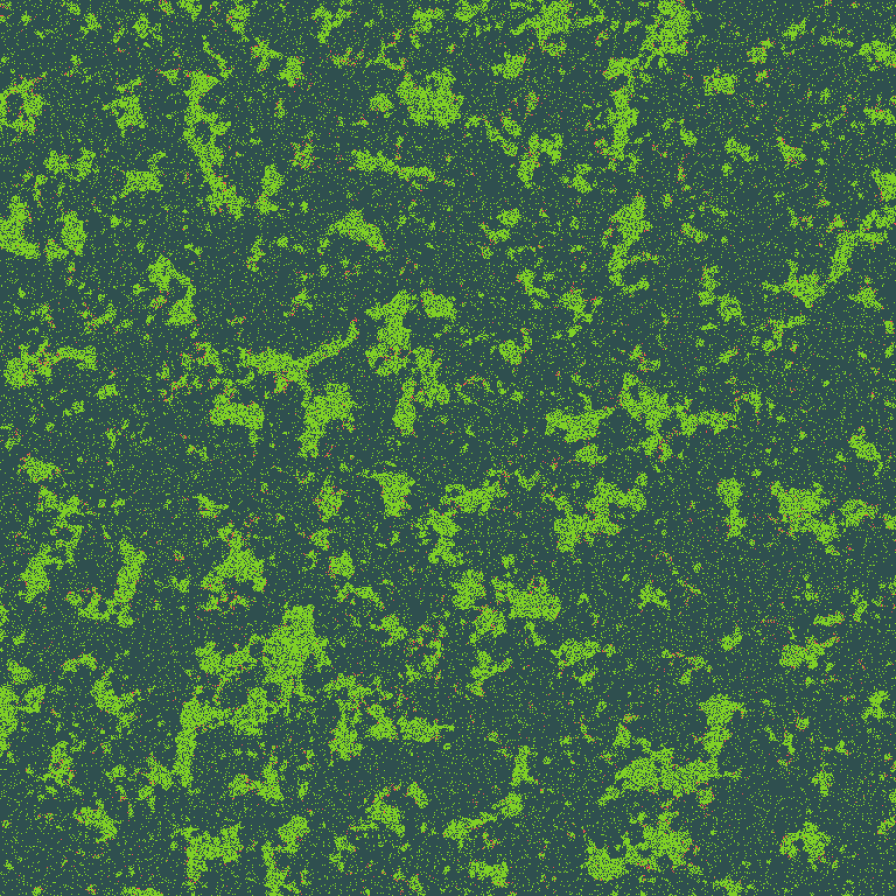
Reproduce this texture procedurally as a WebGL 2 fragment shader.

```glsl
#version 300 es
precision highp float;
precision highp int;

// A field of tiny square cells: ragged green clumps and loose green specks on
// dark slate, with rare red cells along clump rims. Layered value noise sets
// the odds of each cell; each pixel averages the cells it covers.

uniform vec2 u_resolution;
out vec4 fragColor;

const float CELLS = 768.0;  // cells along the canvas height
const int MAX_SPAN = 4;     // most cells a pixel can cover per axis

const vec3 SLATE = vec3(0.184, 0.310, 0.310);
const vec3 GREEN = vec3(0.500, 0.820, 0.150);
const vec3 RED = vec3(0.920, 0.320, 0.310);

// Integer hash of a lattice point, from 0 to 1
float hash(vec2 point, uint seed) {
    uvec2 q = uvec2(ivec2(point));
    uint h = q.x * 1664525u + q.y * 22695477u + seed * 747796u;
    h = (h ^ (h >> 16u)) * 73244475u;
    h = (h ^ (h >> 15u)) * 73244475u;
    h ^= h >> 16u;
    return float(h >> 8u) / 16777216.0;
}

float valueNoise(vec2 p, uint seed) {
    vec2 corner = floor(p);
    vec2 f = p - corner;
    vec2 w = f * f * (3.0 - 2.0 * f);
    float low = mix(hash(corner, seed), hash(corner + vec2(1.0, 0.0), seed), w.x);
    float high = mix(hash(corner + vec2(0.0, 1.0), seed),
                     hash(corner + vec2(1.0), seed), w.x);
    return mix(low, high, w.y);
}

vec2 rotate(vec2 p, float angle) {
    float c = cos(angle);
    float s = sin(angle);
    return vec2(c * p.x - s * p.y, s * p.x + c * p.y);
}

// Many small clumps; cubing the coarse layer leaves only a few large ones
float clumpField(vec2 cell) {
    float fine = valueNoise(rotate(cell, 0.5) / 5.0, 1u);
    float medium = valueNoise(rotate(cell, 1.1) / 10.0, 2u);
    float coarse = valueNoise(rotate(cell, 0.2) / 26.0, 3u);
    return 0.32 * fine + 0.38 * medium + 0.45 * coarse * coarse * coarse;
}

vec3 cellColor(vec2 cell) {
    float field = clumpField(cell);
    float greenOdds = mix(0.065, 0.74, smoothstep(0.50, 0.60, field));

    // Red keeps to the rims of clumps, in scattered regions
    float rim = 1.0 - smoothstep(0.02, 0.06, abs(field - 0.55));
    float region = smoothstep(0.50, 0.70, valueNoise(rotate(cell, 0.8) / 16.0, 4u));
    float redOdds = 0.001 + 0.11 * rim * region;

    vec3 color = hash(cell, 5u) < greenOdds ? GREEN : SLATE;
    return hash(cell, 6u) < redOdds ? RED : color;
}

// Area-weighted mean of the cells under a square footprint
vec3 averageCells(vec2 center, float width) {
    vec2 low = center - 0.5 * width;
    vec2 high = center + 0.5 * width;
    vec3 sum = vec3(0.0);
    float total = 0.0;
    for (int y = 0; y < MAX_SPAN; y++) {
        for (int x = 0; x < MAX_SPAN; x++) {
            vec2 cell = floor(low) + vec2(x, y);
            vec2 overlap = max(min(high, cell + 1.0) - max(low, cell), 0.0);
            float weight = overlap.x * overlap.y;
            if (weight > 0.0) {
                sum += weight * cellColor(cell);
                total += weight;
            }
        }
    }
    return sum / total;
}

void main() {
    float cellsPerPixel = CELLS / u_resolution.y;
    vec3 color = averageCells(gl_FragCoord.xy * cellsPerPixel, cellsPerPixel);
    fragColor = vec4(color, 1.0);
}
```
